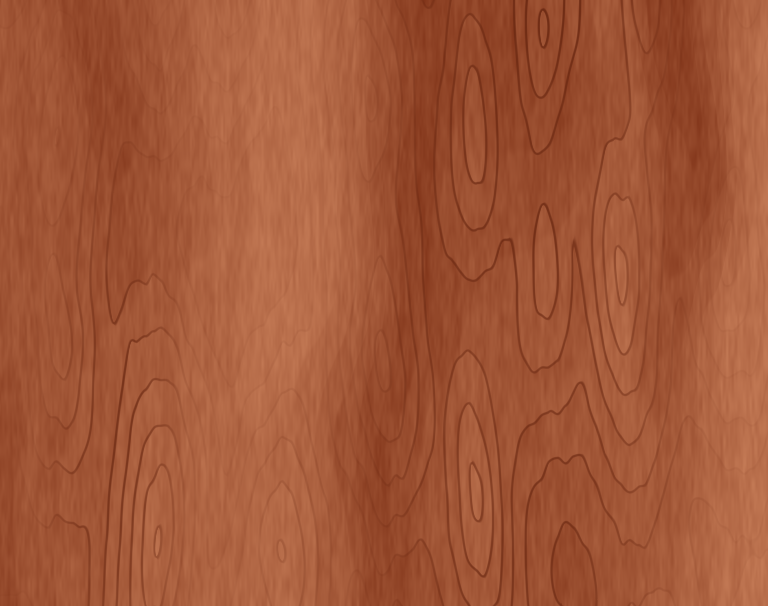
Give the GLSL for this texture, as a WebGL 1 fragment shader.

```glsl
precision highp float;
uniform vec2 u_resolution;

#define DARK vec3(0.53, 0.23, 0.12)
#define LIGHT vec3(0.74, 0.45, 0.31)
#define INK vec3(0.40, 0.145, 0.06)
#define CELLS vec2(6.0, 1.45)
#define RINGS 9.5
#define LINE_WIDTH 0.0016
#define FIBRE 0.42
#define BANDS 6.0

float hash(vec2 p) {
  return fract(sin(dot(p, vec2(127.1, 311.7))) * 43758.545);
}

float noise(vec2 p) {
  vec2 i = floor(p), f = fract(p);
  f = f * f * (3.0 - 2.0 * f);
  vec2 e = vec2(0.0, 1.0);
  return mix(mix(hash(i), hash(i + e.yx), f.x),
             mix(hash(i + e), hash(i + e.yy), f.x), f.y);
}

// Soft elliptical spot, 1 at its centre
float spot(vec2 p, vec2 centre, vec2 radius) {
  vec2 d = (p - centre) / radius;
  return exp(-dot(d, d));
}

// Smooth cellular distance: tall nested rings that meet in V shapes
float figure(vec2 p) {
  p.y += 0.055 * (noise(p * vec2(32.0, 3.0)) - 0.5)
       + 0.022 * (noise(p * vec2(75.0, 9.0)) - 0.5);
  p.x += 0.010 * sin(p.y * 9.0 + 3.0 * sin(p.x * 7.0))
       + 0.008 * (noise(p * vec2(14.0, 11.0)) - 0.5);
  vec2 q = p * CELLS, cell = floor(q);
  float sum = 0.0;
  for (int j = -1; j <= 1; j++) {
    for (int i = -1; i <= 1; i++) {
      vec2 c = cell + vec2(float(i), float(j));
      vec2 jitter = vec2(hash(c + 3.7), hash(c + 19.1));
      vec2 d = c + 0.12 + 0.76 * jitter - q;
      float reach = sqrt(dot(d, d) + 0.004) + 0.2 * hash(c + 41.3);
      sum += exp(-8.0 * reach);
    }
  }
  return -log(sum) / 8.0;
}

// Broad pale and dark boards of colour, partly stepped
float boards(vec2 uv, vec2 p) {
  vec2 w = uv;
  w.x += 0.022 * sin(uv.y * 5.0 + 1.0) + 0.010 * sin(uv.y * 13.0 + uv.x * 9.0)
       + 0.016 * (noise(p * vec2(38.0, 3.5)) - 0.5);
  float t = 0.56;
  t += 0.34 * spot(w, vec2(0.36, 0.60), vec2(0.11, 0.9));
  t += 0.38 * spot(w, vec2(1.00, 0.40), vec2(0.09, 0.9));
  t -= 0.42 * spot(w, vec2(0.52, 0.35), vec2(0.055, 1.0));
  t -= 0.36 * spot(w, vec2(0.12, 0.95), vec2(0.06, 0.40));
  t -= 0.52 * spot(w, vec2(0.67, 0.95), vec2(0.12, 0.45));
  t -= 0.46 * spot(w, vec2(0.88, 0.95), vec2(0.05, 0.45));
  t -= 0.26 * spot(w, vec2(0.01, 0.12), vec2(0.06, 0.45));
  t += 0.14 * (noise(w * vec2(15.0, 1.6)) - 0.5);
  float s = t * BANDS;
  float stair = floor(s) + smoothstep(0.0, 0.10, fract(s)) - 0.5;
  return mix(t, stair / BANDS, 0.6);
}

// Fine upright fibres and longer streaks, centred on zero
float fibres(vec2 p) {
  float fine = noise(p * vec2(210.0, 30.0)) - 0.5;
  float hair = noise(p * vec2(330.0, 55.0) + 17.0) - 0.5;
  float streak = noise(p * vec2(85.0, 4.0) + 5.0) - 0.5;
  return 0.55 * fine + 0.35 * hair + 0.3 * streak;
}

void main() {
  vec2 uv = gl_FragCoord.xy / u_resolution;
  vec2 p = gl_FragCoord.xy / u_resolution.y;
  float pixel = 1.0 / u_resolution.y;

  // Where the ring figure shows
  float figured = spot(uv, vec2(0.69, 0.50), vec2(0.17, 1.3))
                + 0.75 * spot(uv, vec2(0.15, 0.22), vec2(0.09, 0.50))
                + 0.30 * spot(uv, vec2(0.38, 0.05), vec2(0.06, 0.35));
  figured = smoothstep(0.05, 0.85, figured);

  // Ring contours of even width
  float h = figure(p);
  vec2 e = vec2(0.0015, 0.0);
  vec2 slope = vec2(figure(p + e) - h, figure(p + e.yx) - h) / e.x;
  float steep = max(length(slope) * RINGS, 4.0);
  float f = fract(h * RINGS);
  float away = min(f, 1.0 - f) / steep;
  float line = 1.0 - smoothstep(LINE_WIDTH * 0.3, LINE_WIDTH + pixel, away);
  float edge = min(steep * pixel * 1.5, 0.5);
  float saw = f - smoothstep(1.0 - edge, 1.0, f) - 0.4;

  // Tone, then ink
  float tone = boards(uv, p) + FIBRE * fibres(p);
  tone += figured * (0.85 * (0.46 - h) + 0.10 * saw) + 0.04 * saw;
  vec3 colour = mix(DARK, LIGHT, clamp(tone, -0.25, 1.15));
  float strength = 0.5 + 0.5 * noise(p * vec2(9.0, 5.0));
  colour = mix(colour, INK, line * strength * (0.06 + 0.76 * figured));
  gl_FragColor = vec4(colour, 1.0);
}
```
